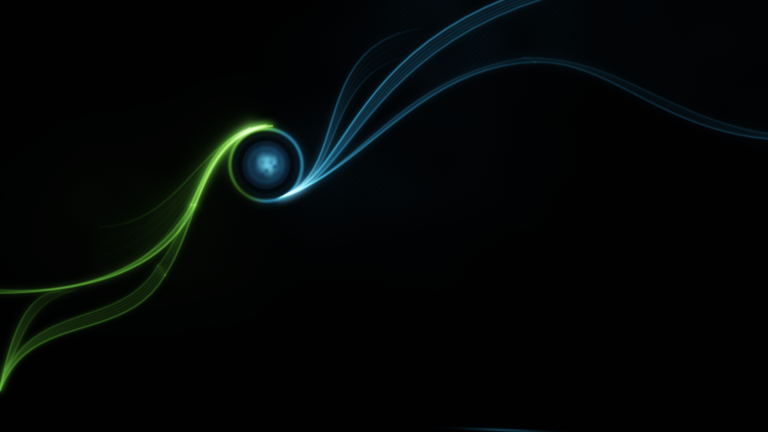
Write a Shadertoy shader that draws this background.

```glsl
// Green and blue strands of light sweep past a dark glass disc on black.
// Each fan blends two cubic curves and adds thin lines and soft veils;
// the disc, its rim and its core are radial falloffs with value noise.

float hash(vec2 p) {
    vec3 q = fract(p.xyx * vec3(0.1031, 0.1030, 0.0973));
    q += dot(q, q.yzx + 33.33);
    return fract((q.x + q.y) * q.z);
}

float noise(vec2 p) {
    vec2 i = floor(p), f = fract(p);
    f = f * f * (3.0 - 2.0 * f);
    return mix(mix(hash(i), hash(i + vec2(1, 0)), f.x),
               mix(hash(i + vec2(0, 1)), hash(i + vec2(1, 1)), f.x), f.y);
}

// Gaussian falloff
float glow(float d, float width) {
    d /= width;
    return exp(-d * d);
}

// Point on a cubic curve; the columns are its control points
vec2 curvePoint(mat4x2 curve, float t) {
    float s = 1.0 - t;
    return curve * vec4(s * s * s, 3.0 * s * s * t, 3.0 * s * t * t, t * t * t);
}

// Distance to a curve and the parameter of the nearest point
vec2 nearest(vec2 p, mat4x2 curve) {
    vec2 best = vec2(1e4, 0.0), a = curve[0];
    for (int i = 1; i <= 20; i++) {
        vec2 b = curvePoint(curve, float(i) / 20.0), ab = b - a, ap = p - a;
        float h = clamp(dot(ap, ab) / dot(ab, ab), 0.0, 1.0);
        float d = length(ap - ab * h);
        if (d < best.x) best = vec2(d, (float(i) - 1.0 + h) / 20.0);
        a = b;
    }
    return best;
}

// Strands between two curves; style = start, end, veil strength, veil width
float fan(vec2 p, mat4x2 first, mat4x2 last, vec4 style) {
    float sum = 0.0, lineWidth = max(0.011, 2.6 / iResolution.y);
    for (int i = 0; i < 5; i++) {
        float k = float(i) / 4.0;
        vec2 n = nearest(p, first * (1.0 - k) + last * k);
        float edge = i == 0 ? 1.0 : (i == 4 ? 0.55 : 0.16);
        sum += mix(style.x, style.y, n.y)
             * (edge * glow(n.x, lineWidth) + style.z * glow(n.x, style.w));
    }
    return sum;
}

void mainImage(out vec4 fragColor, in vec2 fragCoord) {
    // The canvas is 4.32 units high, y runs down from the top
    vec2 p = vec2(fragCoord.x, iResolution.y - fragCoord.y) * 4.32 / iResolution.y;
    vec3 green = vec3(0.38, 0.85, 0.20), blue = vec3(0.16, 0.60, 0.85);

    // Green: main stream, rise to the disc, lower ribbon, loop and upper veil
    float leaf = fan(p, mat4x2(0, 2.93, 0.9, 2.92, 1.65, 2.70, 1.95, 2.05),
                        mat4x2(0, 2.90, 0.8, 2.95, 1.55, 2.70, 1.91, 2.05), vec4(0.3, 0.75, 0.05, 0.05));
    leaf += fan(p, mat4x2(1.95, 2.05, 2.10, 1.70, 2.25, 1.30, 2.72, 1.26),
                   mat4x2(1.91, 2.05, 2.10, 1.62, 2.20, 1.32, 2.66, 1.25), vec4(0.7, 1.0, 0.08, 0.05));
    leaf += fan(p, mat4x2(0, 3.90, 0.30, 3.10, 1.25, 3.45, 1.65, 2.75),
                   mat4x2(0, 3.86, 0.30, 2.98, 1.20, 3.32, 1.58, 2.66), vec4(0.36, 0.26, 0.15, 0.04));
    leaf += fan(p, mat4x2(1.65, 2.75, 2.00, 2.22, 2.00, 1.35, 2.65, 1.26),
                   mat4x2(1.58, 2.66, 1.92, 2.25, 2.00, 1.45, 2.60, 1.27), vec4(0.25, 0.8, 0.09, 0.05));
    leaf += fan(p, mat4x2(0, 3.90, 0.10, 3.40, 0.25, 2.92, 0.60, 2.91),
                   mat4x2(0.05, 3.70, 0.22, 3.45, 0.25, 3.02, 0.75, 2.90), vec4(0.36, 0.08, 0.15, 0.05));
    leaf += fan(p, mat4x2(1.00, 2.27, 1.75, 2.25, 1.95, 1.50, 2.50, 1.28),
                   mat4x2(0.90, 2.85, 1.75, 2.65, 1.95, 1.70, 2.50, 1.28), vec4(0.03, 0.24, 0.20, 0.10));

    // Blue: twin main stream, left wisp, inner sheaf, long wave and its tail
    float ray = fan(p, mat4x2(2.78, 1.97, 3.45, 1.85, 3.45, 0.60, 5.10, -0.03),
                       mat4x2(2.80, 1.97, 3.48, 1.88, 3.62, 0.55, 5.45, -0.02), vec4(1.1, 0.50, 0.06, 0.05));
    ray += fan(p, mat4x2(2.85, 1.95, 3.50, 1.70, 3.10, 0.40, 4.25, 0.28),
                  mat4x2(2.85, 1.95, 3.46, 1.76, 3.22, 0.75, 4.10, 0.55), vec4(0.85, 0.01, 0.06, 0.06));
    ray += fan(p, mat4x2(2.80, 1.97, 3.60, 1.75, 4.20, 0.65, 5.35, 0.62),
                  mat4x2(2.80, 1.96, 3.55, 1.78, 4.00, 0.75, 5.25, 0.58), vec4(0.75, 0.16, 0.04, 0.06));
    ray += fan(p, mat4x2(5.35, 0.62, 6.10, 0.60, 6.60, 1.30, 7.70, 1.39),
                  mat4x2(5.25, 0.58, 6.15, 0.55, 6.70, 1.20, 7.70, 1.34), vec4(0.17, 0.23, 0.04, 0.06));
    ray += 0.35 * glow(p.y - 4.30 - 0.04 * (p.x - 5.0), 0.014) * glow(p.x - 5.05, 0.35);

    // Hazes, broken up by noise and a faint mesh
    float cloud = 0.6 + 0.8 * noise(p * 2.5);
    float mesh = 0.85 + 0.15 * cos(p.x * 105.0) * cos(p.y * 105.0);
    float wave = 0.62 + 0.24 * pow(abs(p.x - 5.3), 1.5);
    float above = smoothstep(0.12, -0.12, p.y - wave) * smoothstep(3.0, 4.6, p.x);
    float blueHaze = 0.040 * above * exp(-max(p.x - 5.0, 0.0) * 0.5)
                   + 0.065 * glow(length((p - vec2(3.25, 1.75)) * vec2(0.7, 1.0)), 0.45)
                   + 0.020 * glow(length(p - vec2(4.2, 1.2)), 1.1);
    float greenHaze = 0.035 * glow(length((p - vec2(1.55, 2.2)) * vec2(0.7, 1.0)), 0.65)
                    + 0.045 * glow(length(p - vec2(2.3, 1.45)), 0.35);
    vec3 light = vec3(0.003, 0.004, 0.006)
               + green * (leaf + greenHaze * cloud * mesh)
               + blue * (ray + blueHaze * cloud * mesh);

    // White heat where the streams touch the rim
    vec2 q = p - vec2(2.66, 1.65);
    float r = length(q);
    light += vec3(0.45, 0.55, 0.45) * glow(length(q - vec2(-0.17, -0.33)), 0.13) * leaf * 0.6;
    light += vec3(0.55, 0.75, 0.80) * glow(length(q - vec2(0.26, 0.27)), 0.22) * ray * 0.5;

    // Dark glass with faint concentric steps
    float inside = smoothstep(0.37, 0.34, r);
    vec3 glass = vec3(0.006, 0.011, 0.018)
               + vec3(0.018, 0.055, 0.085) * smoothstep(0.25, 0.23, r)
               + vec3(0.02, 0.07, 0.10) * (glow(r - 0.17, 0.025) + glow(r - 0.30, 0.02) * 0.3);
    light = mix(light, glass, inside);

    // Rim: green on the left, blue on the right
    float side = smoothstep(-0.16, 0.16, q.x + 0.3 * q.y);
    float rimPower = mix(0.55 - 0.9 * q.y, 0.75, side);
    light += mix(green, blue, side) * rimPower * (glow(r - 0.36, 0.018) + 0.16 * glow(r - 0.36, 0.06));

    // Glowing core
    float core = length(q - vec2(0.02, -0.01));
    light += vec3(0.06, 0.25, 0.40) * glow(core, 0.15)
           + vec3(0.35, 0.85, 1.05) * glow(core, 0.085) * (0.25 + 1.3 * noise(p * 24.0));

    fragColor = vec4(1.0 - exp(-light * 1.15), 1.0);
}
```
